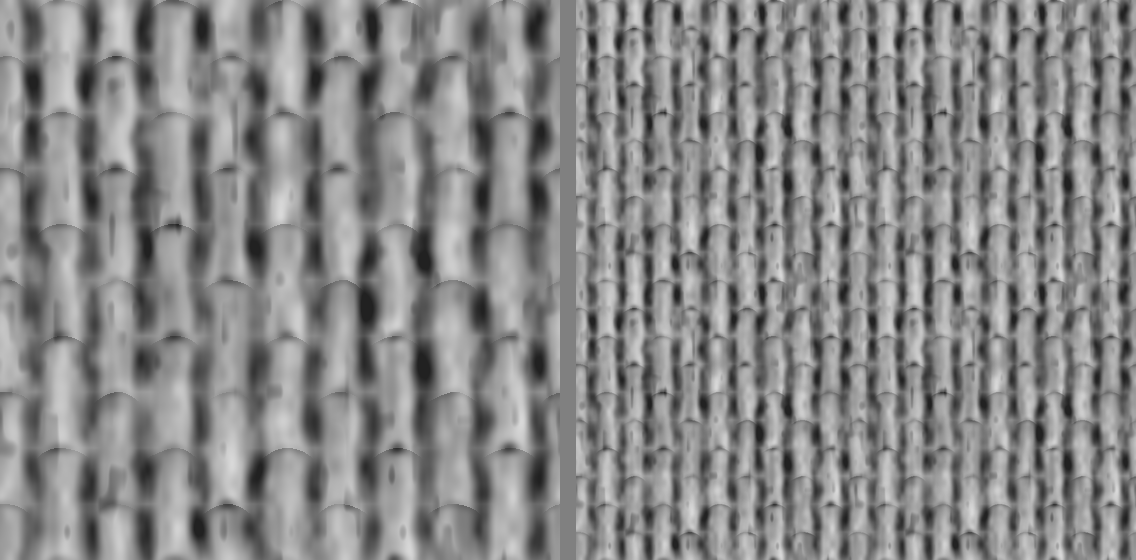
Left: one tile. Right: repeated 2 by 2.
This texture is drawn by a WebGL 1 fragment shader. Its source:

```glsl
precision highp float;
uniform vec2 u_resolution;

const float STALKS = 10.0;         // stalks across
const float JOINTS = 5.0;          // joints along each stalk
const float STALK_OFFSET = 0.1;    // centre of first stalk, in stalk spacings
const float SWAY = 0.013;          // sideways wobble of the stalks
const float ARCH = 0.5;            // curvature of the joints
const float JOINT_WIDTH = 0.048;   // in segment lengths
const float STALK_TONE = 0.6;
const float HIGHLIGHT = 0.12;
const float GAP_TONE = 0.45;
const float GAP_DEPTH = 0.34;
const float MOTTLE = 0.26;
const float GRAIN = 0.16;
const float TAU = 6.2831853;

float hash(vec2 p) {
  return fract(sin(dot(p, vec2(127.1, 311.7))) * 4375.85);
}

// Smooth value noise that wraps after a whole number of cells
float wrapNoise(vec2 uv, vec2 cells, float seed) {
  vec2 p = uv * cells;
  vec2 i = floor(p);
  vec2 f = fract(p);
  f = f * f * (3.0 - 2.0 * f);
  vec2 a = mod(i, cells) + seed;
  vec2 b = mod(i + 1.0, cells) + seed;
  return mix(mix(hash(a), hash(vec2(b.x, a.y)), f.x),
             mix(hash(vec2(a.x, b.y)), hash(b), f.x), f.y);
}

float bell(float x, float width) {
  return exp(-x * x / (width * width));
}

// Shadowed space between stalks, bridged at the height of each joint
float gapTone(vec2 uv, float across) {
  vec2 cell = vec2(floor(across), floor(uv.y * JOINTS * 2.0));
  float depth = hash(mod(cell, vec2(STALKS, JOINTS * 2.0)) + 31.0);
  float hollow = 0.5 - 0.5 * cos(TAU * uv.y * JOINTS * 2.0);
  return GAP_TONE - GAP_DEPTH * sqrt(hollow) * mix(0.2, 1.0, depth);
}

// Rounded stalk: x is -0.5 to 0.5 across, along counts segments
float stalkTone(float x, float along, float stalk) {
  vec2 segment = vec2(stalk, mod(floor(along), JOINTS));
  float t = fract(along);
  float tone = STALK_TONE + 0.08 * (hash(segment + 7.0) - 0.5);

  float shift = mix(-0.06, 0.2, hash(segment + 13.0));
  tone += HIGHLIGHT * bell(x - shift, 0.17);
  tone += 0.09 * exp(-5.0 * t) * hash(segment + 19.0);
  tone -= 0.07 * exp(-6.0 * (1.0 - t));

  // Joints range from wide faint arcs to small dark knots
  float nearest = floor(along + 0.5);
  float strength = hash(vec2(stalk, mod(nearest, JOINTS)) + 43.0);
  float reach = mix(0.3, 0.16, strength);
  float line = bell(along - nearest, JOINT_WIDTH * mix(0.9, 1.25, strength));
  return tone - mix(0.1, 0.42, strength * strength) * line * bell(x, reach);
}

void main() {
  vec2 uv = gl_FragCoord.xy / u_resolution;

  // Stalk coordinates, with joints staggered on alternate stalks
  float sway = SWAY * (wrapNoise(uv, vec2(20.0, 16.0), 61.0) - 0.5);
  float across = (uv.x + sway) * STALKS - STALK_OFFSET;
  float column = floor(across + 0.5);
  float x = across - column;
  float stalk = mod(column, STALKS);
  float along = uv.y * JOINTS + 0.5 * (1.0 - mod(stalk, 2.0)) + ARCH * x * x;

  // Soft stalk edges over the gaps
  float body = 1.0 - smoothstep(0.2, 0.47, abs(x));
  float tone = mix(gapTone(uv, across), stalkTone(x, along, stalk), body);

  // Blotches, fine grain and short upright cracks
  float mottle = wrapNoise(uv, vec2(34.0, 17.0), 3.0) - 0.5;
  float grain = wrapNoise(uv, vec2(60.0, 36.0), 11.0) - 0.5;
  float crack = smoothstep(0.72, 1.0, wrapNoise(uv, vec2(50.0, 20.0), 23.0));
  tone += mix(1.0, 0.6, body) * (MOTTLE * mottle + GRAIN * grain);
  tone -= 0.17 * crack * body;

  gl_FragColor = vec4(vec3(clamp(tone, 0.13, 0.86)), 1.0);
}
```
